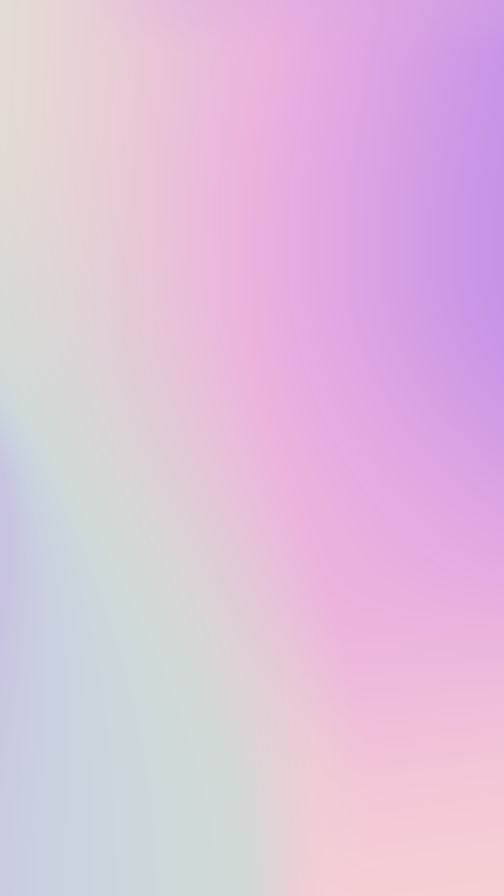
A WebGL 1 fragment shader for this background:

```glsl
precision highp float;

uniform vec2 u_resolution;

const vec3 MINT = vec3(0.816, 0.851, 0.839);
const vec3 PINK = vec3(0.925, 0.698, 0.867);
const vec3 PEACH = vec3(0.961, 0.812, 0.831);
const vec3 LILAC = vec3(0.855, 0.670, 0.880);

// Four evenly spaced colours, blended over t = 0..1
vec3 ramp(vec3 a, vec3 b, vec3 c, vec3 d, float t) {
  float s = clamp(t, 0.0, 1.0) * 3.0;
  vec3 color = mix(a, b, clamp(s, 0.0, 1.0));
  color = mix(color, c, clamp(s - 1.0, 0.0, 1.0));
  return mix(color, d, clamp(s - 2.0, 0.0, 1.0));
}

// Horizontal position of the pale mint ridge at a given depth
float mintRidge(float depth) {
  return mix(-0.17, 0.48, smoothstep(0.1, 1.0, depth));
}

// Horizontal position of the pink ridge at a given depth
float pinkRidge(float depth) {
  return 0.54 - 0.05 * smoothstep(0.0, 0.25, depth)
              + 0.25 * smoothstep(0.3, 0.9, depth);
}

// Mint through warm grey to pink
vec3 middleColor(float t) {
  return ramp(MINT, vec3(0.855, 0.827, 0.839), vec3(0.898, 0.773, 0.843), PINK, t);
}

// Mint through ice blue to lavender
vec3 coolColor(float t) {
  return ramp(MINT, vec3(0.804, 0.843, 0.859), vec3(0.792, 0.820, 0.878),
              vec3(0.780, 0.765, 0.882), t);
}

// Pink through orchid to violet
vec3 violetColor(float t) {
  return ramp(PINK, vec3(0.886, 0.651, 0.886), vec3(0.827, 0.616, 0.894),
              vec3(0.776, 0.576, 0.906), t);
}

vec3 background(vec2 uv) {
  float depth = 1.0 - uv.y;
  float mint = mintRidge(depth);
  float pink = pinkRidge(depth);

  // Position within each of the three bands
  float middle = (uv.x - mint) / (pink - mint);
  float cool = (mint - uv.x) / mix(0.1, 0.6, smoothstep(0.45, 1.0, depth));
  float violet = (uv.x - pink) / 0.5 * (1.0 - smoothstep(0.3, 0.85, depth));

  // The bands share their end colours, so their offsets join seamlessly
  vec3 color = middleColor(middle);
  color += coolColor(cool) - MINT;
  color += violetColor(violet) - PINK;

  // Warm cream light in the upper left
  float cream = (1.0 - smoothstep(0.1, 0.5, depth)) * (1.0 - smoothstep(0.0, 0.5, uv.x));
  color += vec3(0.043, 0.022, -0.008) * cream;

  // Peach glow in the lower right
  float peach = smoothstep(0.62, 1.03, depth + 0.08 * (uv.x - 0.8));
  color = mix(color, PEACH, peach * smoothstep(0.0, 0.7, middle));

  // Faint lilac along the top edge
  float lilac = (1.0 - smoothstep(0.0, 0.07, depth)) * smoothstep(0.1, 0.4, uv.x);
  return mix(color, LILAC, 0.3 * lilac);
}

void main() {
  vec2 uv = gl_FragCoord.xy / u_resolution;
  gl_FragColor = vec4(background(uv), 1.0);
}
```
